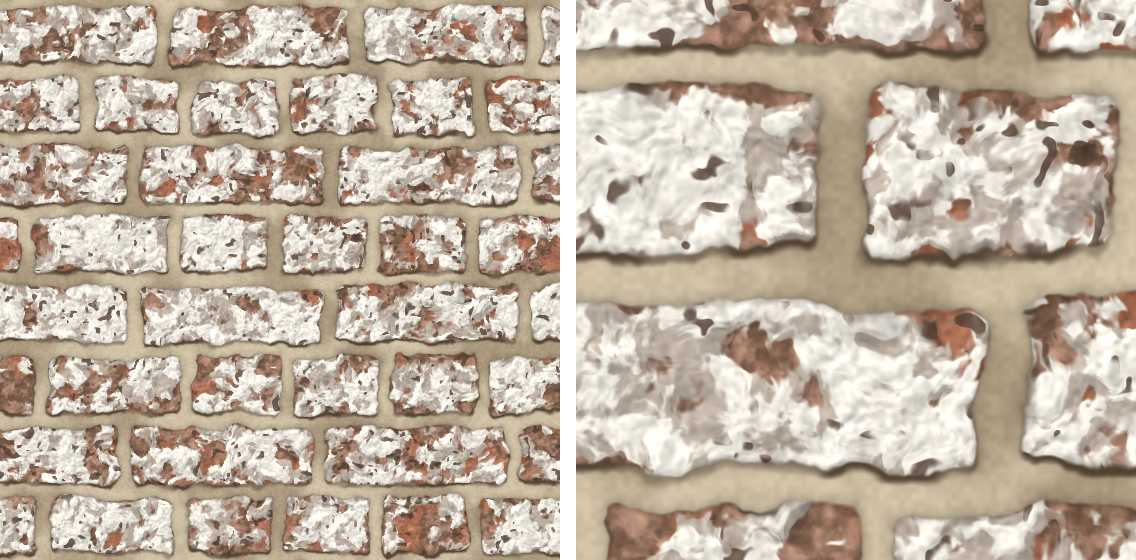
Left, the full canvas; right, a detail of the centre.
A three.js fragment shader for this texture:

```glsl
// Limewashed old brick wall: eight courses alternating three stretchers with
// one long brick and four headers, set in sandy mortar. Rounded box distances
// shape the bricks; wrapping value noise peels the wash and roughens the edges.

varying vec2 vUv;

float hash(vec2 p) {
  vec3 q = fract(p.xyx * 0.1031);
  q += dot(q, q.yzx + 33.33);
  return fract((q.x + q.y) * q.z);
}

// Value noise with n cells across the canvas, seamless at the borders
float noise(vec2 p, float n, float seed) {
  vec2 cell = floor(p * n), f = fract(p * n);
  f = f * f * (3.0 - 2.0 * f);
  vec2 a = mod(cell, n) + seed * 17.3;
  vec2 b = mod(cell + 1.0, n) + seed * 17.3;
  return mix(mix(hash(a), hash(vec2(b.x, a.y)), f.x),
             mix(hash(vec2(a.x, b.y)), hash(b), f.x), f.y);
}

float fbm(vec2 p, float n, float seed) {
  float sum = 0.0, amp = 0.5333;
  for (int i = 0; i < 4; i++) {
    sum += amp * noise(p, n, seed + float(i));
    n *= 2.0;
    amp *= 0.5;
  }
  return sum;
}

// Returns the signed distance to the brick of this cell and its random value
vec2 brickAt(vec2 p) {
  float y = (1.0 - p.y) * 8.0;
  float row = mod(floor(y), 8.0);
  vec4 pick = vec4(equal(vec4(floor(row * 0.5)), vec4(0.0, 1.0, 2.0, 3.0)));
  float x, left, right, index;

  if (mod(row, 2.0) < 0.5) {
    // Stretcher course
    float span = dot(pick, vec4(0.341, 0.352, 0.349, 0.348));
    x = fract(p.x - dot(pick, vec4(-0.047, 0.237, 0.238, 0.221)));
    index = min(floor(x / span), 2.0);
    left = index * span;
    right = index < 1.5 ? left + span : 1.0;
  } else {
    // Header course, led by one longer brick
    float lead = dot(pick, vec4(0.296, 0.266, 0.264, 0.242));
    x = fract(p.x - dot(pick, vec4(-0.139, 0.048, 0.072, 0.078)));
    index = clamp(floor((x - lead) / 0.176) + 1.0, 0.0, 4.0);
    left = index < 0.5 ? 0.0 : lead + (index - 1.0) * 0.176;
    right = index < 0.5 ? lead : (index < 3.5 ? left + 0.176 : 1.0);
  }

  float rnd = hash(vec2(index + 3.0, row + 11.0));
  float lift = (hash(vec2(row + 5.0, index + 23.0)) - 0.5) * 0.005;
  vec2 local = vec2(x - 0.5 * (left + right), (0.5 - fract(y)) / 8.0 - lift);
  vec2 halfSize = vec2(0.5 * (right - left), 0.0625) - 0.0115 - 0.003 * rnd;
  vec2 q = abs(local) - halfSize + 0.011;
  return vec2(length(max(q, 0.0)) + min(max(q.x, q.y), 0.0) - 0.011, rnd);
}

void main() {
  vec2 p = vUv;
  vec2 wobble = vec2(fbm(p, 26.0, 1.0), fbm(p, 26.0, 7.0)) - 0.5;
  vec2 wallPos = p + wobble * 0.024;
  vec2 brick = brickAt(wallPos);
  float d = brick.x;

  // Mortar with blotches and sand grain
  float grain = noise(p, 256.0, 13.0) - 0.5;
  vec3 mortar = mix(vec3(0.68, 0.61, 0.50), vec3(0.83, 0.77, 0.66),
                    smoothstep(0.28, 0.66, fbm(p, 14.0, 19.0)));
  mortar += grain * 0.06;
  mortar *= 1.0 - 0.22 * exp(-max(d, 0.0) / 0.004);

  // Broken shadow beneath each brick
  float under = smoothstep(0.003, -0.003, brickAt(wallPos + vec2(0.0, 0.005)).x);
  float broken = smoothstep(0.25, 0.6, noise(p, 34.0, 29.0));
  mortar = mix(mortar, vec3(0.27, 0.21, 0.15), under * (0.3 + 0.55 * broken));

  // Clay with a few orange patches
  vec2 flakePos = p + wobble * 0.03;
  float flakes = fbm(flakePos, 44.0, 31.0);
  float patches = fbm(p, 16.0, 37.0);
  float tint = fbm(p, 30.0, 43.0);
  vec3 clay = mix(vec3(0.47, 0.35, 0.28), vec3(0.68, 0.53, 0.45),
                  smoothstep(0.3, 0.7, fbm(p, 90.0, 47.0)));
  clay = mix(clay, vec3(0.70, 0.42, 0.31), 0.7 * smoothstep(0.57, 0.68, tint));

  // Grey and white layers of wash, worn thin at the rims
  float cover = 0.55 * flakes + 0.45 * patches + (brick.y - 0.5) * 0.07;
  cover -= 0.06 * smoothstep(-0.008, 0.0, d);
  float lime = 0.5 * cover + 0.5 * fbm(flakePos, 64.0, 53.0);
  vec3 wash = mix(vec3(0.72, 0.67, 0.62), vec3(0.93, 0.91, 0.87),
                  smoothstep(0.45, 0.53, lime));
  vec3 face = mix(clay, wash, smoothstep(0.405, 0.455, cover));

  // Dark pits, relief lit from the upper left and fine grain
  float pits = smoothstep(0.72, 0.84, noise(flakePos, 115.0, 59.0));
  pits *= smoothstep(0.42, 0.58, fbm(p, 36.0, 61.0));
  face = mix(face, vec3(0.32, 0.24, 0.19), 0.8 * pits);
  float relief = flakes - fbm(flakePos + vec2(-0.002, 0.003), 44.0, 31.0);
  face *= 1.0 + 1.1 * relief + 0.14 * grain;
  face *= 1.0 - 0.2 * smoothstep(-0.005, 0.001, d);

  vec3 color = mix(face, mortar, smoothstep(-0.0015, 0.0015, d));
  gl_FragColor = vec4(clamp(color, 0.0, 1.0), 1.0);
}
```
